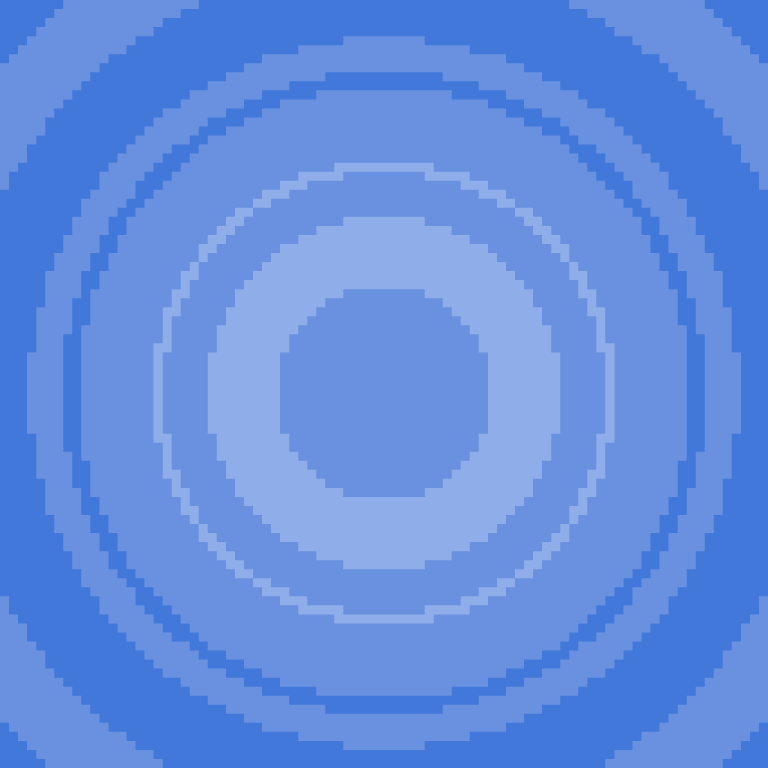
This background is drawn by a Shadertoy shader. Its source:

```glsl
const vec3 DEEP = vec3(0.26, 0.47, 0.855);
const vec3 MID = vec3(0.41, 0.57, 0.88);
const vec3 PALE = vec3(0.56, 0.68, 0.91);

// 1 between two radii, 0 elsewhere
float band(float r, float inner, float outer) {
    return step(inner, r) * step(r, outer);
}

// Concentric rings; radius is counted in mosaic cells
vec3 rings(float r) {
    vec3 color = MID;
    color = mix(color, PALE, band(r, 11.85, 19.53));
    color = mix(color, PALE, band(r, 24.42, 25.67));
    color = mix(color, DEEP, band(r, 33.84, 35.6));
    color = mix(color, DEEP, band(r, 39.25, 47.7));
    return mix(color, DEEP, step(55.7, r));
}

// Snap to a grid of 85 cells, with the rings one cell below the middle
vec3 mosaic(vec2 position) {
    vec2 cell = floor((position - 0.5 * iResolution.xy) / iResolution.y * 85.0 + 0.5);
    return rings(length(cell + vec2(0.0, 1.0)));
}

void mainImage(out vec4 fragColor, in vec2 fragCoord) {
    // Average 4x4 samples to smooth the cell edges
    vec3 sum = vec3(0.0);
    for (int i = 0; i < 16; i++) {
        vec2 offset = (vec2(i % 4, i / 4) + 0.5) / 4.0 - 0.5;
        sum += mosaic(fragCoord + offset);
    }
    fragColor = vec4(sum / 16.0, 1.0);
}
```
